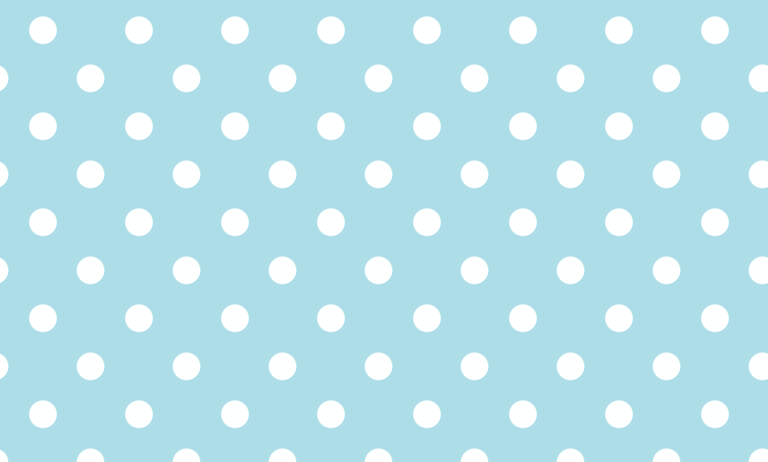
This pattern is drawn by a WebGL 1 fragment shader. Its source:

```glsl
precision highp float;

uniform vec2 u_resolution;

// Signed distance to the nearest dot of a square lattice with unit pitch
float dotLattice(vec2 p, vec2 center, float radius) {
    return length(fract(p - center + 0.5) - 0.5) - radius;
}

void main() {
    // Eight repeats across the width, measured from the top left corner
    float cellSize = u_resolution.x / 8.0;
    vec2 p = vec2(gl_FragCoord.x, u_resolution.y - gl_FragCoord.y) / cellSize;

    // Two interleaved lattices form the staggered rows
    float evenRows = dotLattice(p, vec2(0.448, 0.315), 0.144);
    float oddRows = dotLattice(p, vec2(0.943, 0.816), 0.144);
    float dist = min(evenRows, oddRows);

    // Soft edge about one pixel wide
    float edge = 0.8 / cellSize;
    float coverage = 1.0 - smoothstep(-edge, edge, dist);

    vec3 paleBlue = vec3(0.68, 0.87, 0.91);
    vec3 white = vec3(0.995, 1.0, 1.0);
    gl_FragColor = vec4(mix(paleBlue, white, coverage), 1.0);
}
```
